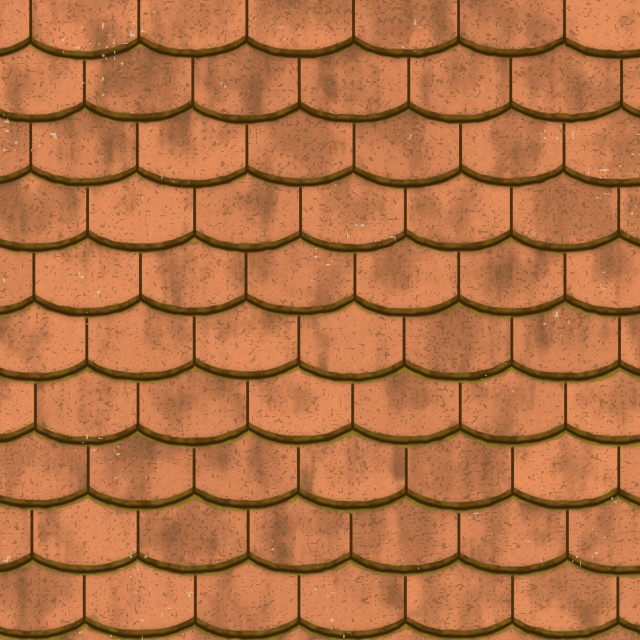
This texture is drawn by a WebGL 2 fragment shader. Its source:

```glsl
#version 300 es
precision highp float;
// Weathered clay roof: staggered courses of round-bottomed tiles, each course
// overlapping the one below. Every tile is found by formula, then shaded with
// noise for streaks, soot and speckles, a thick lower rim, shadow and moss.
uniform vec2 u_resolution;
out vec4 fragColor;

// Lengths are in tile widths
const float TILES_ACROSS = 6.0;
const float COURSE_PITCH = 0.604;
const float FIRST_BOTTOM = 0.547;
const float SAG = 0.135;
const float RIM = 0.062;
const float JOINT = 0.011;

const vec3 CLAY = vec3(0.88, 0.545, 0.355);
const vec3 WORN_CLAY = vec3(0.74, 0.46, 0.295);
const vec3 SOOT = vec3(0.49, 0.33, 0.20);
const vec3 RIM_BROWN = vec3(0.47, 0.31, 0.10);
const vec3 RIM_DARK = vec3(0.34, 0.23, 0.05);
const vec3 SHADOW = vec3(0.22, 0.13, 0.02);
const vec3 MOSS = vec3(0.51, 0.43, 0.13);
const vec3 LICHEN = vec3(0.88, 0.84, 0.72);

struct Tile {
    vec2 id;        // column and course
    float across;   // 0 to 1 between its joints
    float joint;    // distance to the nearest joint
    float height;   // height above its lower edge
};

float hash(vec2 p) {
    return fract(sin(dot(p, vec2(127.1, 311.7))) * 43758.545);
}

float noise(vec2 p) {
    vec2 i = floor(p), f = fract(p);
    f = f * f * (3.0 - 2.0 * f);
    return mix(mix(hash(i), hash(i + vec2(1, 0)), f.x),
               mix(hash(i + vec2(0, 1)), hash(i + vec2(1, 1)), f.x), f.y);
}

float fbm(vec2 p) {
    float sum = 0.0, gain = 0.5;
    for (int i = 0; i < 4; i++) {
        sum += gain * noise(p);
        p = p * 2.03 + 17.3;
        gain *= 0.5;
    }
    return sum / 0.9375;
}

float jointX(float column, float course) {
    return column + 0.045 * (hash(vec2(column, course + 40.0)) - 0.5);
}

// Locates p (y pointing down) within a given course
Tile layTile(vec2 p, float course) {
    float x = p.x - 0.31 - 0.5 * mod(course, 2.0);
    float near = round(x);
    float column = x < jointX(near, course) ? near - 1.0 : near;
    float left = jointX(column, course), right = jointX(column + 1.0, course);
    float across = (x - left) / (right - left);
    float lift = 0.02 * hash(vec2(column, course) + 9.0)
               + SAG * pow(abs(2.0 * across - 1.0), 2.4);
    float bottom = FIRST_BOTTOM + course * COURSE_PITCH - lift;
    bottom += 0.012 * (noise(p * 14.0) - 1.0);
    return Tile(vec2(column, course), across, min(x - left, right - x), bottom - p.y);
}

vec3 clayFace(vec2 p, Tile tile, float gap) {
    float seed = hash(tile.id + 3.7);
    vec2 q = p + 31.0 * seed;
    float streaks = fbm(q * vec2(5.5, 1.3));
    float blotches = fbm(q * 3.5 + 50.0);
    float grain = fbm(p * 34.0);
    // Grime gathers in the upper middle of the exposed face
    float upper = smoothstep(0.08, 0.4, tile.height) * smoothstep(0.0, 0.3, tile.joint);
    float wear = 0.55 * streaks + 0.45 * blotches + 0.13 * upper + 0.16 * (seed - 0.5);
    vec3 color = mix(CLAY, WORN_CLAY, smoothstep(0.46, 0.70, wear + 0.25 * (grain - 0.5)));
    float stain = smoothstep(0.60, 0.85, streaks + 0.12 * upper) * smoothstep(0.35, 0.7, blotches);
    color = mix(color, SOOT, 0.55 * stain);
    // Fine speckles, denser on worn patches and along the rim
    float nearRim = 1.0 - smoothstep(RIM, RIM + 0.06, tile.height);
    float specks = smoothstep(0.66, 0.84, noise(p * 52.0) * 0.75 + 0.3 * wear + 0.06 * nearRim);
    color = mix(color, SOOT, 0.5 * specks);
    color = mix(color, SOOT, 0.3 * nearRim * grain);
    color *= 0.93 + 0.08 * hash(tile.id + 21.0) + 0.10 * (grain - 0.35);
    return color * mix(0.82, 1.0, smoothstep(0.0, 0.09, gap));
}

void main() {
    vec2 uv = gl_FragCoord.xy / u_resolution.y;
    vec2 p = vec2(uv.x, 1.0 - uv.y) * TILES_ACROSS;
    float px = TILES_ACROSS / u_resolution.y;

    // Uppermost course that covers this point, and the one overlapping it
    float course = ceil((p.y - FIRST_BOTTOM) / COURSE_PITCH);
    Tile above = layTile(p, course - 1.0);
    Tile tile = layTile(p, course);
    if (tile.height < 0.0) {
        above = tile;
        tile = layTile(p, course + 1.0);
    }
    float gap = -above.height;
    float rough = fbm(p * 16.0);
    float damp = mix(0.3, 0.9, smoothstep(0.0, 5.0, p.y)) * mix(0.5, 1.3, fbm(p * 1.7));

    // Face, then thick lower rim
    vec3 color = clayFace(p, tile, gap);
    vec3 rim = mix(RIM_DARK, RIM_BROWN, smoothstep(0.3, 0.7, rough));
    rim = mix(rim, MOSS, 0.55 * damp * smoothstep(0.45, 0.7, fbm(p * 11.0 + 8.0)));
    rim = mix(SHADOW, rim, smoothstep(0.0, 0.032, tile.height));
    float rimTop = RIM + 0.012 * (rough - 0.5);
    color = mix(rim, color, smoothstep(rimTop - px, rimTop + px, tile.height));

    // Joint, then moss and shadow under the overlapping course
    float jointLine = 1.0 - smoothstep(JOINT - 0.5 * px, JOINT + px, tile.joint);
    color = mix(color, mix(SHADOW, RIM_DARK, 0.4 * rough), 0.92 * jointLine);
    float corner = smoothstep(0.2, 0.5, abs(above.across - 0.5));
    float mossDepth = 0.012 + 0.06 * damp * rough + 0.014 * corner;
    float moss = 1.0 - smoothstep(mossDepth - 0.012, mossDepth + 0.012, gap);
    color = mix(color, MOSS * (0.7 + 0.55 * rough), moss * mix(0.7, 1.0, damp));
    color = mix(SHADOW, color, smoothstep(0.002, 0.02 + px, gap));

    // Rare pale lichen flecks
    float fleck = smoothstep(0.86, 0.94, noise(p * 27.0)) * smoothstep(0.74, 0.82, noise(p * 2.3 + 70.0));
    color = mix(color, LICHEN, 0.6 * fleck);
    fragColor = vec4(color, 1.0);
}
```
